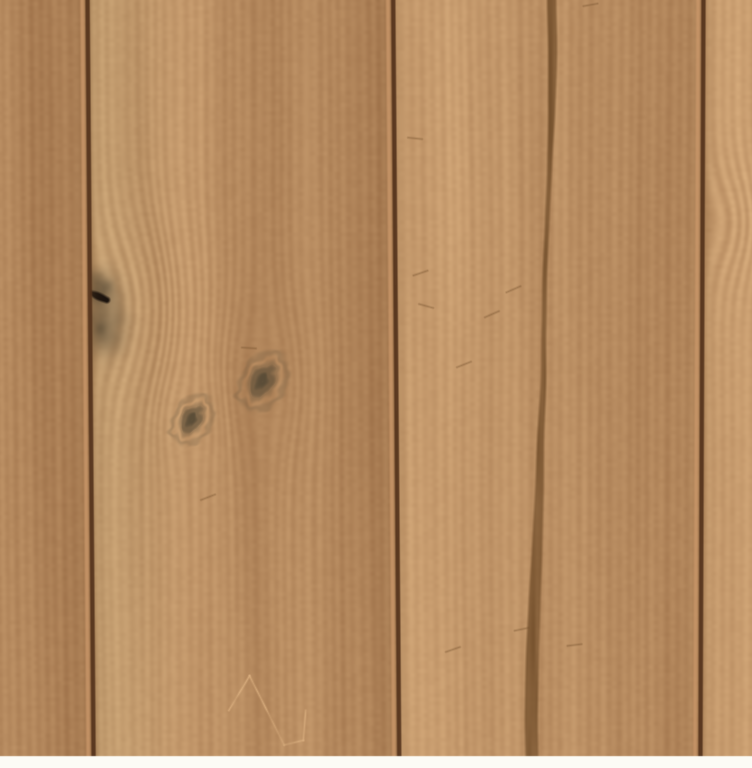
A WebGL 2 fragment shader for this texture:

```glsl
#version 300 es
precision highp float;
uniform vec2 u_resolution;
out vec4 outColor;

const vec3 PALE = vec3(0.79, 0.62, 0.44);
const vec3 TAN = vec3(0.64, 0.465, 0.305);
const vec3 BROWN = vec3(0.45, 0.31, 0.17);
const vec3 GROOVE = vec3(0.33, 0.20, 0.11);
const vec3 KNOT_GREY = vec3(0.34, 0.29, 0.21);
const vec3 PAPER = vec3(0.99, 0.985, 0.96);
const float PITCH = 0.398;
const float FIRST_JOINT = 0.118;

float hash(vec2 p) {
  vec3 q = fract(p.xyx * 0.1031);
  q += dot(q, q.yzx + 33.33);
  return fract((q.x + q.y) * q.z);
}

float noise(vec2 p) {
  vec2 i = floor(p), f = fract(p);
  f = f * f * (3.0 - 2.0 * f);
  return mix(mix(hash(i), hash(i + vec2(1, 0)), f.x),
             mix(hash(i + vec2(0, 1)), hash(i + vec2(1, 1)), f.x), f.y);
}

float glow(vec2 d, vec2 size) {
  d /= size;
  return exp(-dot(d, d));
}

// Sideways push that bends the grain around a centre
float bulge(vec2 d, vec2 size, float amount) {
  return amount * d.x * glow(d, size);
}

float stroke(float dist, float halfWidth, float soft) {
  return 1.0 - smoothstep(halfWidth - soft, halfWidth + soft, dist);
}

float segment(vec2 p, vec2 a, vec2 b) {
  vec2 ab = b - a;
  return length(p - a - ab * clamp(dot(p - a, ab) / dot(ab, ab), 0.0, 1.0));
}

// Dark eye with faint rings around it
vec3 addKnot(vec3 color, vec2 d, float radius) {
  d = vec2(d.x - 0.25 * d.y, d.y * 0.85) / radius;
  float r = length(d) + 0.4 * (noise(d * 2.5 + 7.0) - 0.5);
  float rings = 0.5 + 0.5 * sin(r * 9.0);
  float halo = (1.0 - smoothstep(1.2, 2.1, r)) * rings * 0.32;
  float core = (1.0 - smoothstep(0.5, 1.15, r)) * (0.65 + 0.3 * rings);
  return mix(color, KNOT_GREY, max(halo, core));
}

void main() {
  vec2 p = gl_FragCoord.xy / u_resolution.y;
  float px = 1.0 / u_resolution.y;

  // Board layout with slightly leaning joints
  float lean = mix(-0.008, 0.004, smoothstep(0.5, 0.9, p.x)) * (p.y - 0.5);
  float u = p.x - FIRST_JOINT - lean;
  float board = floor(u / PITCH);
  float x = u - board * PITCH;
  float first = float(board == 0.0), second = float(board == 1.0);
  float last = float(board == 2.0);

  // Grain coordinate, bent by knots
  vec2 edgeKnot = vec2(x, p.y - 0.60);
  vec2 eye = p - vec2(0.342, 0.503), smallEye = p - vec2(0.25, 0.453);
  vec2 sideKnot = vec2(x, p.y - 0.71);
  float g = x - first * (bulge(edgeKnot, vec2(0.09, 0.11), 0.85)
    + bulge(eye, vec2(0.05, 0.09), 0.7) + bulge(smallEye, vec2(0.035, 0.06), 0.6))
    - last * bulge(sideKnot, vec2(0.06, 0.07), 0.85);
  g += 0.003 * (noise(vec2(x * 9.0, p.y * 3.0 + board * 17.0)) - 0.5);

  // Tone across each board, streaks, growth lines and fibres
  float seed = board * 31.0 + 50.0;
  float tone = 0.62 * x / PITCH + 0.10 - 0.08 * board;
  tone += 0.30 * (noise(vec2(g * 28.0 + seed, p.y * 1.3)) - 0.5);
  tone += 0.22 * (noise(vec2(g * 110.0 + seed, p.y * 2.5)) - 0.5);
  float bent = first * glow(edgeKnot, vec2(0.12, 0.13))
    + last * glow(sideKnot, vec2(0.08, 0.09));
  float lines = sin(g * 500.0 + 3.0 * noise(vec2(g * 30.0, seed)));
  tone += lines * (0.10 + 0.20 * bent);
  tone += 0.14 * (noise(vec2(p.x * 130.0, p.y * 190.0)) - 0.5);
  tone += first * (0.16 * glow(vec2(g - 0.215, 0), vec2(0.022, 1))
    + 0.18 * glow(vec2(g - 0.375, 0), vec2(0.02, 1)));
  vec3 color = mix(PALE, TAN, tone);
  color += vec3(-0.02, 0.0, 0.0) * first * (1.0 - smoothstep(0.0, 0.15, x));

  // Knots, with a split grey one against the joint
  color = mix(color, addKnot(addKnot(color, eye, 0.020), smallEye, 0.017), first);
  float mottle = noise(p * 70.0);
  float stain = glow(edgeKnot - vec2(0.018, -0.025), vec2(0.025, 0.035))
    + glow(edgeKnot - vec2(0.008, 0.025), vec2(0.026, 0.022));
  color = mix(color, KNOT_GREY, first * min(stain, 1.0) * (0.35 + 0.5 * mottle));
  float split = segment(edgeKnot, vec2(0.0, 0.019), vec2(0.022, 0.009));
  color = mix(color, vec3(0.10, 0.07, 0.05), first * stroke(split, 0.001 + 0.005 * mottle, 2.0 * px));

  // Long resin streak on the second full board
  float streakX = 0.691 + 0.027 * smoothstep(-0.1, 1.0, p.y) + 0.004 * (noise(vec2(p.y * 14.0, 3.0)) - 0.5);
  float streakWidth = mix(0.0085, 0.003, smoothstep(0.1, 0.6, p.y)) + 0.003 * smoothstep(0.75, 0.95, p.y);
  float streak = stroke(abs(p.x - streakX), streakWidth, 0.0025);
  color = mix(color, BROWN, second * streak * (0.65 + 0.3 * noise(vec2(p.x * 180.0, p.y * 12.0))));

  // Small scattered nicks
  for (int i = 0; i < 12; i++) {
    float k = float(i);
    vec2 c = vec2(0.2 + 0.65 * hash(vec2(k, 4.0)), hash(vec2(k, 9.0)));
    vec2 arm = vec2(0.009, 0.008 * (hash(vec2(k, 2.0)) - 0.5));
    color = mix(color, BROWN, 0.45 * stroke(segment(p, c - arm, c + arm), 0.001, 1.5 * px));
  }

  // Pale zigzag scratch
  vec2 path[5] = vec2[5](vec2(0.298, 0.075), vec2(0.325, 0.120), vec2(0.370, 0.030),
    vec2(0.395, 0.036), vec2(0.398, 0.075));
  for (int i = 0; i < 4; i++) {
    float scratch = stroke(segment(p, path[i], path[i + 1]), 0.001, 1.5 * px);
    color = mix(color, vec3(0.87, 0.70, 0.51), scratch * (0.3 + 0.6 * noise(p * 90.0)));
  }

  // Joints: lit bevel, dark groove and soft shadow
  float joint = u - floor(u / PITCH + 0.5) * PITCH;
  color = mix(color, BROWN, 0.40 * exp(-abs(joint) / 0.007));
  color = mix(color, vec3(0.80, 0.60, 0.42), 0.75 * stroke(abs(joint + 0.007), 0.0025, 0.002));
  color = mix(color, GROOVE, 0.92 * stroke(abs(joint), 0.0028, 0.0016));

  // Blank strip below the boards
  color = mix(PAPER, color, smoothstep(0.0155 - px, 0.0155 + px, p.y));
  outColor = vec4(color, 1.0);
}
```
